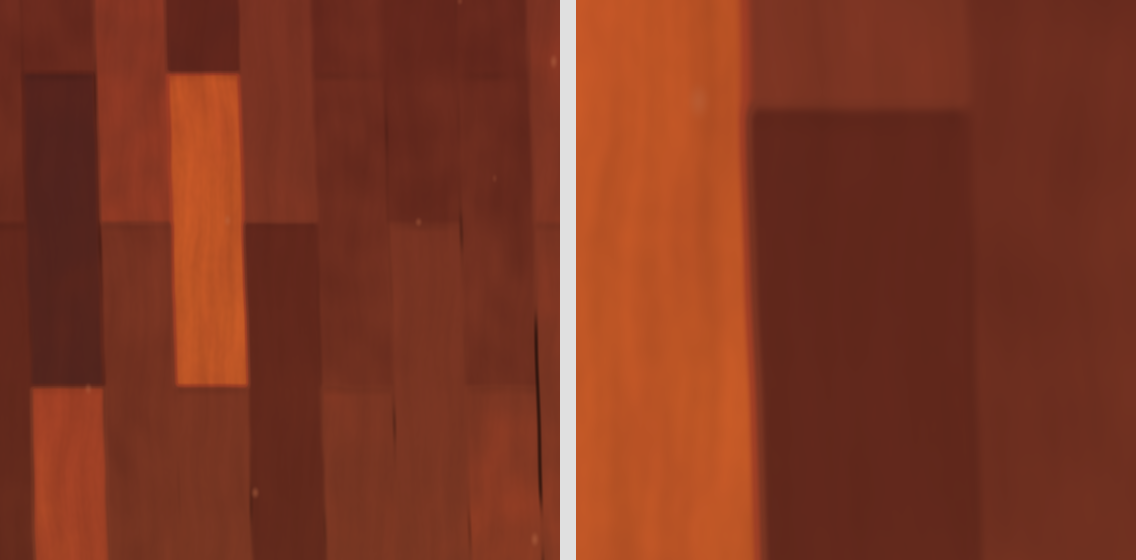
Left, the full canvas; right, a detail of the centre.
Write a Shadertoy shader that draws this texture.

```glsl
// Worn reddish hardwood floor: slightly tilted plank columns with staggered end joints.

const float COLUMN_WIDTH = 0.1293;
const float FIRST_SEAM = 0.037;
const float TILT = 0.027;
const float EDGE_BLUR = 0.008;
const int LAST_COLUMN = 8;

// Wood tone of each column: bottom, middle and top plank (0 dark, 1 orange)
const vec3 PLANK_TONES[9] = vec3[9](
    vec3(0.26, 0.36, 0.38), vec3(0.76, 0.06, 0.33), vec3(0.42, 0.63, 0.63),
    vec3(0.46, 0.94, 0.20), vec3(0.20, 0.50, 0.50), vec3(0.46, 0.34, 0.32),
    vec3(0.42, 0.29, 0.27), vec3(0.50, 0.33, 0.33), vec3(0.48, 0.54, 0.54));

vec2 hash2(vec2 p) {
    vec3 q = fract(p.xyx * vec3(0.1031, 0.1030, 0.0973));
    q += dot(q, q.yzx + 33.33);
    return fract((q.xx + q.yz) * q.zy);
}

float gradientDot(vec2 cell, vec2 offset) {
    float angle = 6.2832 * hash2(cell).x;
    return dot(vec2(cos(angle), sin(angle)), offset);
}

float gradientNoise(vec2 p) {
    vec2 cell = floor(p), f = fract(p);
    vec2 u = f * f * f * (f * (f * 6.0 - 15.0) + 10.0);
    vec2 e = vec2(0.0, 1.0);
    float low = mix(gradientDot(cell, f), gradientDot(cell + e.yx, f - e.yx), u.x);
    float high = mix(gradientDot(cell + e.xy, f - e.xy), gradientDot(cell + e.yy, f - e.yy), u.x);
    return mix(low, high, u.y);
}

// Heights of the two end joints; alternate columns are staggered
vec2 jointHeights(int column) {
    return column % 2 == 1 ? vec2(0.31, 0.87) : vec2(0.602, 1.21);
}

float plankTone(int column, float y) {
    column = clamp(column, 0, LAST_COLUMN);
    vec3 tones = PLANK_TONES[column];
    vec2 above = smoothstep(-EDGE_BLUR, EDGE_BLUR, y - jointHeights(column));
    return mix(mix(tones.x, tones.y, above.x), tones.z, above.y);
}

vec3 woodColor(float tone) {
    vec3 color = mix(vec3(0.315, 0.140, 0.115), vec3(0.38, 0.155, 0.108), smoothstep(0.0, 0.25, tone));
    color = mix(color, vec3(0.47, 0.205, 0.135), smoothstep(0.25, 0.5, tone));
    color = mix(color, vec3(0.62, 0.245, 0.145), smoothstep(0.5, 0.78, tone));
    return mix(color, vec3(0.74, 0.335, 0.145), smoothstep(0.78, 1.0, tone));
}

// Long fibres bent by a slow wave, different in every column
float woodGrain(vec2 p, float column) {
    p += column * vec2(3.7, 1.9);
    p.x += 0.02 * gradientNoise(p * vec2(4.0, 6.0));
    return 0.7 * gradientNoise(p * vec2(38.0, 4.0))
         + 0.25 * gradientNoise(p * vec2(110.0, 9.0))
         + 0.15 * gradientNoise(p * vec2(110.0, 60.0));
}

// Pale chips and scratches scattered over the floor
float chips(vec2 p) {
    float mask = 0.0;
    for (int i = 0; i < 8; i++) {
        vec2 center = hash2(vec2(float(i), 17.0));
        vec2 shape = hash2(vec2(float(i), 53.0));
        vec2 radius = vec2(0.006 + 0.004 * shape.x, 0.009 + 0.009 * shape.y);
        float d = length((p - center) / radius);
        mask = max(mask, (0.15 + 0.35 * shape.x) * smoothstep(1.0, 0.0, d));
    }
    return mask;
}

void mainImage(out vec4 fragColor, in vec2 fragCoord) {
    vec2 p = fragCoord / iResolution.xy;

    // Column coordinate; whole numbers lie on the seams
    float wobble = 0.003 * gradientNoise(vec2(p.x * 6.0, p.y * 7.0));
    float across = (p.x + wobble - FIRST_SEAM - TILT * (1.0 - p.y)) / COLUMN_WIDTH + 1.0;
    float seam = floor(across + 0.5);
    float seamDistance = (across - seam) * COLUMN_WIDTH;
    float column = floor(across);

    // Plank tone, softened across seams and joints
    float side = smoothstep(-EDGE_BLUR, EDGE_BLUR, seamDistance);
    float tone = mix(plankTone(int(seam) - 1, p.y), plankTone(int(seam), p.y), side);
    float light = 0.13 * p.x * (1.0 - p.y);
    float blotch = gradientNoise(p * vec2(7.0, 5.0) + 4.0)
                 + 0.6 * gradientNoise(p * vec2(22.0, 15.0));
    vec3 color = woodColor(clamp(tone + light + 0.10 * blotch, 0.0, 1.0));
    color.g *= mix(1.04, 0.95, p.y);

    // Grain shows more on pale wood and fades at the seams
    float inside = smoothstep(0.0, EDGE_BLUR, abs(seamDistance));
    color *= 1.0 + inside * mix(0.06, 0.17, tone * tone) * woodGrain(p, column);

    // Broken, faint seams that open into a dark crack toward the lower right
    float wear = 0.6 * smoothstep(0.65, 0.15, p.y) * smoothstep(0.75, 1.0, p.x);
    float along = gradientNoise(vec2(seam * 7.3, p.y * 6.0));
    float crack = smoothstep(0.25, 0.8, along + wear);
    float trace = smoothstep(-0.2, 0.4, along);
    float seamLine = smoothstep(0.006, 0.0, abs(seamDistance));
    color *= 1.0 - seamLine * (0.08 * trace + 0.5 * crack);

    // Uneven, soft shadow along the end joints
    vec2 jointDistance = abs(p.y + 0.006 - jointHeights(int(column)));
    float jointLine = smoothstep(0.014, 0.0, min(jointDistance.x, jointDistance.y));
    float jointDepth = 0.05 + 0.08 * gradientNoise(p * vec2(14.0, 3.0));
    color *= 1.0 - inside * jointDepth * jointLine;

    color = mix(color, vec3(0.72, 0.42, 0.28), chips(p));
    fragColor = vec4(color, 1.0);
}
```
